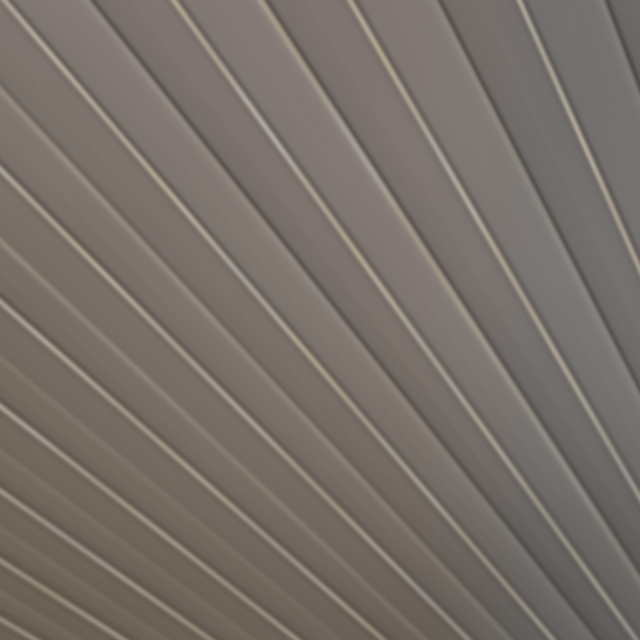
Write a Shadertoy shader that draws this texture.

```glsl
const vec2 VANISH = vec2(1.693, -0.966);  // where all seams converge
const float PITCH = 0.1341;               // seam spacing along the top edge
const float FIRST_SEAM = 0.0065;
const float LEFT_STRETCH = 0.0018;        // wider spacing toward lower left
const float SEAM_WOBBLE = 0.03;
const float RIDGE_WIDTH = 0.0044;
const float GROOVE_OFFSET = 0.0080;
const float GROOVE_WIDTH = 0.0048;
const float ODD_GROOVE_OFFSET = 0.0062;
const float SHADE_WIDTH = 0.030;
const float PANEL_CONTRAST = 0.009;
const vec3 WARM = vec3(0.438, 0.398, 0.350);
const vec3 MAUVE = vec3(0.508, 0.470, 0.450);
const vec3 COOL = vec3(0.468, 0.456, 0.445);
const vec3 CREAM = vec3(0.705, 0.655, 0.550);
const vec3 PEARL = vec3(0.700, 0.670, 0.645);

float bell(float x, float width) {
    return exp(-x * x / (width * width));
}

float layeredSines(vec2 p) {
    return (sin(p.x + 1.7 * sin(p.y)) + 0.6 * sin(2.3 * p.y - 1.4 * p.x)
          + 0.4 * sin(4.1 * p.x + 3.2 * p.y)) * 0.5;
}

// Broad light over the ceiling, warm at lower left and cool at right.
vec3 ambient(vec2 uv) {
    vec3 color = mix(WARM, MAUVE, smoothstep(0.0, 0.75, 0.45 * uv.x + 0.62 * uv.y));
    color = mix(color, COOL, smoothstep(0.62, 0.92, uv.x));
    float lowerRight = smoothstep(0.3, 0.95, uv.x) * smoothstep(0.6, 0.0, uv.y);
    color *= 1.0 - 0.13 * lowerRight;
    color *= 1.0 - 0.04 * smoothstep(0.3, 0.0, uv.y);
    color *= 1.0 - 0.05 * smoothstep(1.4, 1.9, uv.x + uv.y);
    return color + 0.003 * layeredSines(uv * 9.0);
}

// Some of the odd seams catch more light than others.
float oddRidgeStrength(float seam) {
    return 0.2 + 0.5 * bell(seam - 3.0, 1.5) + 0.33 * bell(seam + 2.0, 1.7);
}

void mainImage(out vec4 fragColor, in vec2 fragCoord) {
    vec2 uv = fragCoord / iResolution.xy;

    // Project each point along its ray to the top edge
    vec2 ray = uv - VANISH;
    float topHeight = 1.0 - VANISH.y;
    float topX = VANISH.x + ray.x * topHeight / ray.y;
    float u = (topX - FIRST_SEAM) / PITCH;

    // Uneven board widths
    float leftward = min(u, 0.0);
    u += LEFT_STRETCH * leftward * leftward;
    u += SEAM_WOBBLE * sin(1.047 * max(u, 0.0));
    float seam = floor(u + 0.5);
    float along = length(ray);

    // Signed distance to the nearest seam, positive to the upper right
    float dist = (u - seam) * PITCH * ray.y * ray.y / (topHeight * along);
    float odd = mod(seam, 2.0);
    float nearTop = smoothstep(-0.1, 0.8, uv.y);
    float upperSeams = smoothstep(-2.5, 1.0, seam);
    float upperPanels = smoothstep(-3.0, 1.0, u);

    // Alternating panels, with a faint grain along their length
    vec3 color = ambient(uv);
    float side = 2.0 * smoothstep(-0.006, 0.006, dist) - 1.0;
    color += PANEL_CONTRAST * (1.0 - 2.0 * odd) * side * mix(0.1, 1.0, upperPanels);
    color += 0.002 * layeredSines(vec2(u * 19.0, along * 5.0));

    // Soft shade and narrow groove beside each seam
    float shade = smoothstep(0.0, 0.007, dist) * exp(-max(dist, 0.0) / SHADE_WIDTH);
    color *= 1.0 - shade * mix(0.05, 0.08 * upperSeams + 0.02, odd);
    float groove = bell(dist - mix(GROOVE_OFFSET, ODD_GROOVE_OFFSET, odd), GROOVE_WIDTH);
    float grooveDepth = mix(0.18, 0.03 + 0.21 * upperSeams, odd) * mix(0.5, 1.0, nearTop);
    color *= 1.0 - groove * grooveDepth;
    color *= 1.0 - 0.06 * bell(dist + GROOVE_OFFSET, GROOVE_WIDTH) * (1.0 - odd);

    // Lit ridges, changing between cream and pearl along their length
    float tint = 0.5 + 0.5 * layeredSines(vec2(along * 13.0, seam * 2.1));
    vec3 ridgeColor = mix(CREAM, PEARL, clamp(tint, 0.0, 1.0));
    float strength = mix(0.95, oddRidgeStrength(seam), odd);
    strength *= mix(mix(0.62, 0.4, odd), 1.0, nearTop);
    strength *= 0.92 + 0.08 * sin(along * 21.0 + seam * 3.0);
    float ridge = bell(dist + 0.0015 * odd, RIDGE_WIDTH * mix(1.0, 1.2, odd));
    color = mix(color, ridgeColor, ridge * strength);
    color += 0.014 * odd * upperSeams * bell(dist + 0.008, 0.009);

    fragColor = vec4(color, 1.0);
}
```
